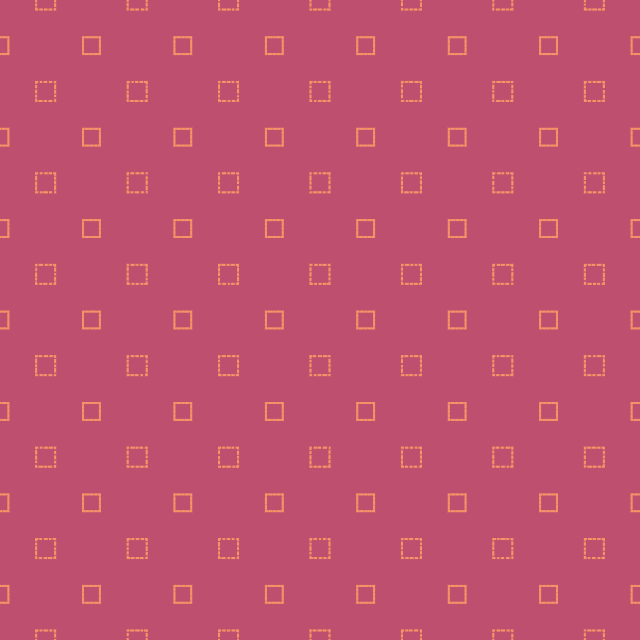
This pattern is drawn by a Shadertoy shader. Its source:

```glsl
float hash(vec2 p) {
    return fract(sin(dot(p, vec2(127.1, 311.7))) * 43758.5453);
}

// Square outline whose sides are broken by irregular gaps
float stitchedSquare(vec2 p, vec2 id, float halfSize, float gapWidth, float gapDepth, float pixel) {
    vec2 a = abs(p);
    float edge = abs(max(a.x, a.y) - halfSize) - 0.0115;
    float line = 1.0 - smoothstep(-0.5 * pixel, 0.5 * pixel, edge);

    // Position along the current side, in stitches
    bool upright = a.x > a.y;
    float along = upright ? p.y : p.x;
    float side = upright ? step(0.0, p.x) : 2.0 + step(0.0, p.y);
    float u = (along / halfSize * 0.5 + 0.5) * 4.0;

    // Each gap gets its own shift, width and strength
    vec2 seed = id + vec2(side * 9.0, floor(u) * 13.0);
    float shift = 0.3 * (hash(seed) - 0.5);
    float width = gapWidth * mix(0.6, 1.3, hash(seed + 41.0));
    float soft = pixel / halfSize;
    float gap = 1.0 - smoothstep(width - soft, width + soft, abs(fract(u) - 0.5 - shift));
    return line * (1.0 - gap * gapDepth * mix(0.5, 1.0, hash(seed + 73.0)));
}

void mainImage(out vec4 fragColor, in vec2 fragCoord) {
    vec2 grid = fragCoord / iResolution.xy * 7.0;
    float pixel = 7.0 / iResolution.y;

    // Nearly whole squares, centred on the vertical cell borders
    vec2 wholePos = grid - vec2(0.0, 0.5);
    vec2 wholeCell = round(wholePos);
    float ink = stitchedSquare(wholePos - wholeCell, mod(wholeCell, 7.0), 0.092, 0.1, 0.3, pixel);

    // Larger dashed squares, half a cell over
    vec2 dashedPos = grid - vec2(0.5, 0.0);
    vec2 dashedCell = round(dashedPos);
    ink = max(ink, stitchedSquare(dashedPos - dashedCell, mod(dashedCell, 7.0) + 20.0,
                                  0.104, 0.17, 0.95, pixel));

    vec3 rose = vec3(0.75, 0.31, 0.43);
    vec3 apricot = vec3(0.96, 0.58, 0.40);
    fragColor = vec4(mix(rose, apricot, ink), 1.0);
}
```
